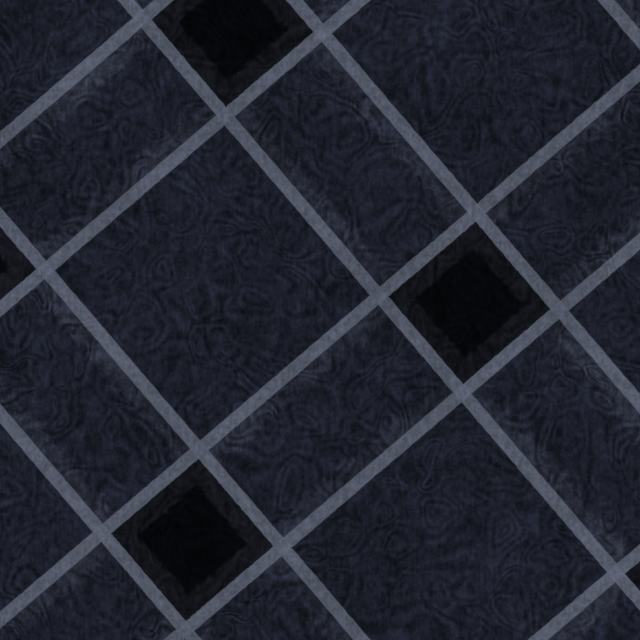
Reproduce this pattern procedurally as a WebGL 2 fragment shader.

```glsl
#version 300 es
precision highp float;
// Slate windowpane plaid on the bias, with dark nested squares over a swirling brocade weave.

uniform vec2 u_resolution;
out vec4 fragColor;

const vec3 FIELD = vec3(0.107, 0.117, 0.158);
const vec3 STRIP = vec3(0.157, 0.169, 0.214);
const vec3 FRAME = vec3(0.074, 0.079, 0.099);
const vec3 CORE = vec3(0.026, 0.029, 0.042);
const vec3 LINE = vec3(0.320, 0.341, 0.397);

const float ANGLE = 0.7076;
const float PERIOD = 0.5698;
const vec2 CORNER = vec2(0.5924, 0.5378);
const float BAND_HALF = 0.1755;  // in periods, like the two below
const float CORE_HALF = 0.107;
const float LINE_HALF = 0.0182;

vec2 hash2(vec2 p) {
    vec3 q = fract(p.xyx * vec3(0.1031, 0.1030, 0.0973));
    q += dot(q, q.yzx + 33.33);
    return fract((q.xx + q.yz) * q.zy);
}

float valueNoise(vec2 p) {
    vec2 i = floor(p), f = fract(p);
    f = f * f * (3.0 - 2.0 * f);
    float low = mix(hash2(i).x, hash2(i + vec2(1, 0)).x, f.x);
    float high = mix(hash2(i + vec2(0, 1)).x, hash2(i + vec2(1, 1)).x, f.x);
    return mix(low, high, f.y);
}

// Distance to the nearest scattered point, softened where cells meet
float cellular(vec2 p) {
    vec2 cell = floor(p);
    float sum = 0.0;
    for (int y = -1; y <= 1; y++) {
        for (int x = -1; x <= 1; x++) {
            vec2 id = cell + vec2(x, y);
            sum += exp(-9.0 * length(id + hash2(id) - p));
        }
    }
    return -log(sum + 1e-5) / 9.0;
}

vec2 bend(vec2 p, float scale, float amount) {
    vec2 offset = vec2(valueNoise(p * scale), valueNoise(p * scale + 37.0));
    return p + amount * (offset - 0.5);
}

// Curling contour lines around scattered rosettes, about -1 to 1
float brocade(vec2 p) {
    vec2 q = bend(bend(p, 11.0, 0.05), 36.0, 0.026);
    float rings = sin(cellular(q * 15.0) * 31.0 + 5.0 * valueNoise(q * 19.0));
    float curls = sin(23.0 * valueNoise(q * 17.0 + 9.0));
    return mix(rings, curls, 0.42) * (0.45 + 0.75 * valueNoise(p * 24.0 + 5.0));
}

// Fine fibre and vertical thread, about -1 to 1
float fibre(vec2 p) {
    float grain = valueNoise(p * 290.0) + valueNoise(p * 150.0 + 71.0) - 1.0;
    float thread = valueNoise(p * vec2(310.0, 70.0) + 13.0) - 0.5;
    return grain + 0.8 * thread;
}

// 1 where d is below edge, smoothed over soft on both sides
float below(float d, float edge, float soft) {
    return 1.0 - smoothstep(edge - soft, edge + soft, d);
}

void main() {
    vec2 p = gl_FragCoord.xy / u_resolution.y;
    float pixel = 1.0 / (u_resolution.y * PERIOD);

    // Rotated grid, folded around the centre of each band
    vec2 along = vec2(cos(ANGLE), sin(ANGLE));
    vec2 across = vec2(along.y, -along.x);
    vec2 grid = vec2(dot(p - CORNER, along), dot(p - CORNER, across)) / PERIOD;
    vec2 d = abs(fract(grid - BAND_HALF + 0.5) - 0.5);

    float swirl = brocade(p);
    float grain = fibre(p);
    float patches = valueNoise(p * 7.0) + valueNoise(p * 16.0 + 20.0) - 1.0;

    // Band edges, with the cloth breaking up their inner margin
    vec2 inside = step(d, vec2(BAND_HALF));
    float fray = 0.009 * swirl + 0.006 * grain;
    vec2 margin = smoothstep(CORE_HALF - 0.012, CORE_HALF + 0.025, d + fray) * inside;
    float strip = max(margin.x * (1.0 - inside.y), margin.y * (1.0 - inside.x));
    vec3 cloth = mix(FIELD, STRIP, strip * (0.75 + 0.4 * patches));

    // Dark squares where two bands cross
    float reach = max(d.x, d.y);
    vec3 square = mix(FRAME, CORE, below(reach + 0.3 * fray, CORE_HALF, 0.007));
    cloth = mix(cloth, square, inside.x * inside.y);
    cloth *= 1.0 + 0.27 * swirl + 0.26 * grain + 0.16 * patches;

    // Pale lines, a little brighter where they cross
    vec2 gap = abs(d - BAND_HALF) + 0.0018 * grain;
    float soft = max(pixel, 0.0028);
    vec2 lines = vec2(below(gap.x, LINE_HALF, soft), below(gap.y, LINE_HALF, soft));
    float cover = max(lines.x, lines.y);
    vec3 yarn = LINE * (1.0 + 0.07 * lines.x * lines.y);
    yarn *= 1.0 + 0.045 * swirl + 0.13 * grain + 0.07 * patches;

    fragColor = vec4(mix(cloth, yarn, cover), 1.0);
}
```
